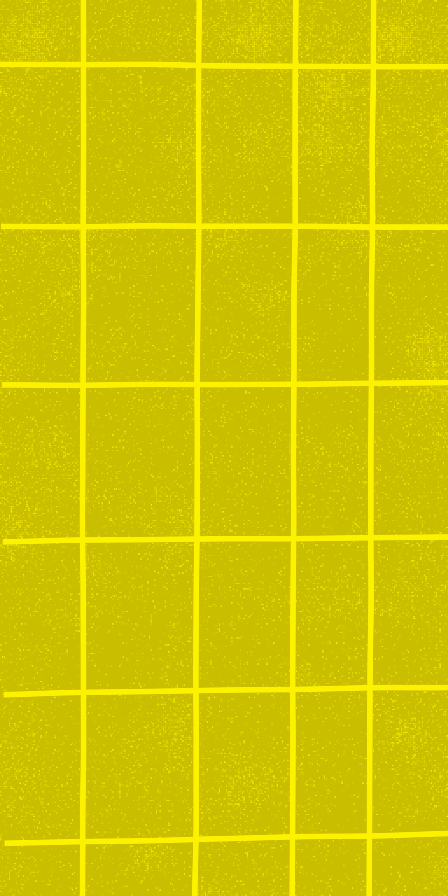
A WebGL 2 fragment shader for this pattern:

```glsl
#version 300 es
precision highp float;

#define COLUMNS 4
#define ROWS 6
#define LINE_HALF_WIDTH 0.0062
#define WOBBLE 0.003
#define SPECKS_ACROSS 256.0
#define SPECK_BASE 0.04
#define CLOUD_AMOUNT 0.38
#define BLOB_AMOUNT 0.5
#define BLOB_CELL 0.2
#define BLOB_RADIUS 0.05

uniform vec2 u_resolution;
out vec4 fragColor;

const vec3 GROUND = vec3(0.79, 0.75, 0.0);
const vec3 BRIGHT = vec3(0.99, 0.95, 0.0);

float hash(vec2 p) {
    vec3 q = fract(vec3(p.xyx) * 0.1031);
    q += dot(q, q.yzx + 33.33);
    return fract((q.x + q.y) * q.z);
}

float noise(vec2 p) {
    vec2 i = floor(p), f = fract(p);
    f = f * f * (3.0 - 2.0 * f);
    return mix(mix(hash(i), hash(i + vec2(1, 0)), f.x),
               mix(hash(i + vec2(0, 1)), hash(i + vec2(1, 1)), f.x), f.y);
}

float fbm(vec2 p) {
    float sum = 0.0, gain = 0.53;
    for (int k = 0; k < 4; k++) {
        sum += gain * noise(p);
        p = p * 2.03 + 17.0;
        gain *= 0.5;
    }
    return sum;
}

// Soft round patches, jittered inside a coarse grid
float blobs(vec2 p, float wear) {
    vec2 cell = floor(p / BLOB_CELL);
    float sum = 0.0;
    for (int y = -1; y <= 1; y++)
        for (int x = -1; x <= 1; x++) {
            vec2 id = cell + vec2(x, y) + 40.0;
            vec2 jitter = vec2(hash(id + 3.7), hash(id + 61.3));
            vec2 d = p - (id - 40.0 + jitter) * BLOB_CELL;
            float present = step(hash(id + 9.1), 0.35 + 0.45 * wear);
            float radius = BLOB_RADIUS * mix(0.7, 1.2, hash(id + 27.0));
            sum += present * exp(-dot(d, d) / (radius * radius));
        }
    return min(sum, 1.0);
}

// Chance of a speck: heavier at the top and along the sides
float speckDensity(vec2 p) {
    float side = smoothstep(0.2, 0.5, abs(p.x - 0.5));
    float top = 1.0 - smoothstep(0.0, 1.1, p.y);
    float wear = clamp(0.2 + 0.35 * side + 0.5 * top, 0.0, 1.0);
    float cloud = fbm(p * vec2(5.0, 9.0) + 5.0);
    float band = exp(-pow((p.y - 0.07) / 0.035, 2.0));
    return SPECK_BASE + CLOUD_AMOUNT * cloud * cloud * (0.6 + wear)
         + BLOB_AMOUNT * blobs(p, wear) * (0.5 + 0.6 * wear) + 0.12 * band;
}

float specks(vec2 p, float pixel) {
    vec2 q = p * SPECKS_ACROSS;
    vec2 id = floor(q);
    float density = speckDensity((id + 0.5) / SPECKS_ACROSS);
    float edge = min(pixel * SPECKS_ACROSS, 0.5);
    float disc = 1.0 - smoothstep(0.5 - 0.5 * edge, 0.5 + 0.5 * edge, length(fract(q) - 0.5));
    float strength = mix(0.2, 0.85, pow(hash(id + 211.0), 2.5));
    return step(hash(id), density) * disc * strength;
}

float stroke(float d, float pixel) {
    return 1.0 - smoothstep(-0.5, 0.5, (abs(d) - LINE_HALF_WIDTH) / pixel);
}

// Uneven, slightly tilted ruled grid
float gridLines(vec2 p, float pixel) {
    float ink = 0.0;
    for (int k = 0; k < COLUMNS; k++) {
        float i = float(k);
        float x = 0.185 + 0.281 * i - 0.0217 * i * i - 0.004 * min(i, 1.0) * p.y;
        x += WOBBLE * (noise(vec2(p.y * 6.0, i * 7.0 + 2.0)) - 0.5);
        ink = max(ink, stroke(p.x - x, pixel));
    }
    for (int k = 0; k < ROWS; k++) {
        float j = float(k);
        float y = 0.143 + 0.366 * j - 0.0036 * j * j + (0.006 - 0.0055 * j) * p.x;
        y += WOBBLE * (noise(vec2(p.x * 6.0, j * 7.0 + 80.0)) - 0.5);
        float start = smoothstep(-0.5, 0.5, (p.x - 0.002 * j) / pixel);
        ink = max(ink, stroke(p.y - y, pixel) * start);
    }
    return ink;
}

void main() {
    // Width is 1, height is 2, measured downward from the top
    vec2 uv = gl_FragCoord.xy / u_resolution;
    vec2 p = vec2(uv.x, 2.0 - 2.0 * uv.y);
    float pixel = 1.0 / u_resolution.x;
    float light = max(specks(p, pixel), gridLines(p, pixel));
    fragColor = vec4(mix(GROUND, BRIGHT, light), 1.0);
}
```
